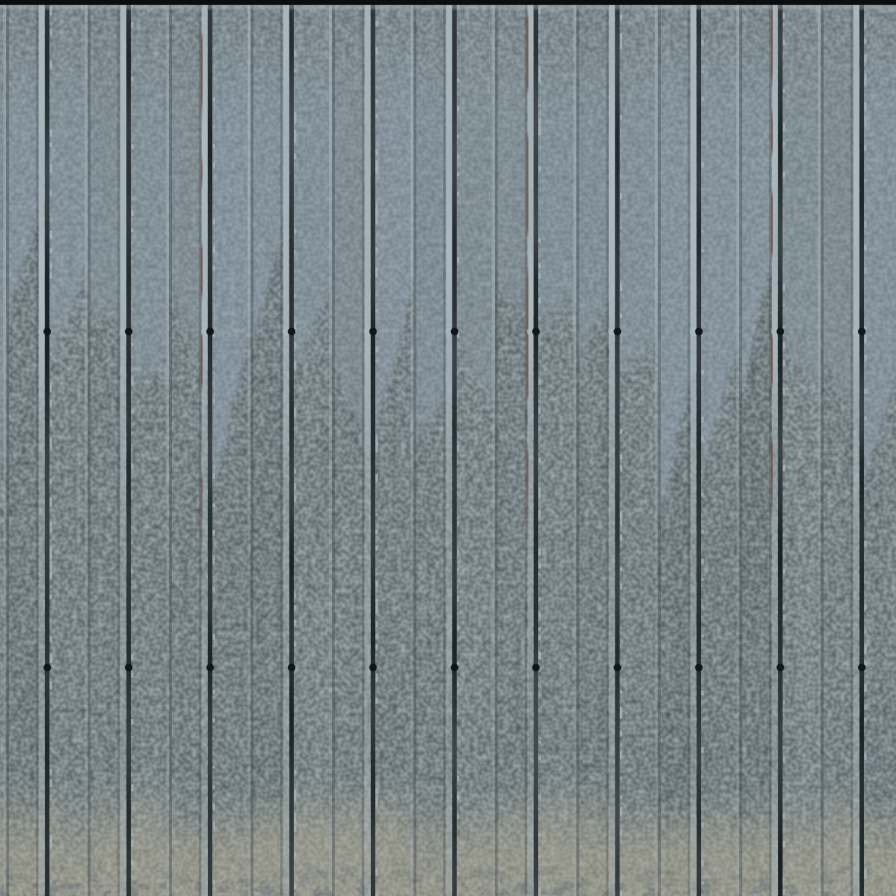
Write a Shadertoy shader that draws this texture.

```glsl
// Weathered galvanised sheet wall: upright panels with dark seams, ribs, screws and dusty foot.

const float PANELS = 11.0;          // panels across the canvas
const float SEAM_OFFSET = 0.58;     // first seam, in panels
const float SEAM_HALF = 0.027;      // half widths, in panels
const float LIP_HALF = 0.034;
const float RIB_HALF = 0.018;
const float RUST_HALF = 0.013;
const float TOP_GAP = 0.0055;       // dark strip at the top, in canvas heights
const float SCREW_HIGH = 0.630;
const float SCREW_LOW = 0.255;
const float SCREW_RADIUS = 0.0042;
const float SPANGLE_SCALE = 210.0;
const float SPANGLE_DEPTH = 0.17;

const vec3 ZINC = vec3(0.495, 0.545, 0.560);
const vec3 ZINC_DARK = vec3(0.435, 0.480, 0.490);
const vec3 SKY_SHEEN = vec3(0.530, 0.590, 0.625);
const vec3 LIP_LIGHT = vec3(0.660, 0.720, 0.740);
const vec3 DUST = vec3(0.620, 0.615, 0.560);
const vec3 RUST = vec3(0.450, 0.330, 0.300);
const vec3 SEAM_GREY = vec3(0.240, 0.270, 0.290);
const vec3 SEAM_BLACK = vec3(0.060, 0.090, 0.100);

float hash(vec2 p) {
    vec3 q = fract(vec3(p.xyx) * 0.1031);
    q += dot(q, q.yzx + 33.33);
    return fract((q.x + q.y) * q.z);
}

float cornerSlope(vec2 cell, vec2 offset) {
    float angle = 6.2832 * hash(cell);
    return dot(vec2(cos(angle), sin(angle)), offset);
}

// Gradient noise, roughly -0.7 to 0.7
float noise(vec2 p) {
    vec2 i = floor(p), f = fract(p), e = vec2(1.0, 0.0);
    vec2 w = f * f * f * (f * (f * 6.0 - 15.0) + 10.0);
    float low = mix(cornerSlope(i, f), cornerSlope(i + e.xy, f - e.xy), w.x);
    float high = mix(cornerSlope(i + e.yx, f - e.yx), cornerSlope(i + e.xx, f - e.xx), w.x);
    return mix(low, high, w.y);
}

float fbm(vec2 p) {
    float sum = 0.0, gain = 1.0;
    for (int i = 0; i < 4; i++) {
        sum += gain * noise(p);
        p = p * 2.03 + 17.3;
        gain *= 0.5;
    }
    return sum;
}

// Smooth-edged upright line
float line(float d, float halfWidth, float aa) {
    return smoothstep(halfWidth + aa, halfWidth - aa, abs(d));
}

void mainImage(out vec4 fragColor, in vec2 fragCoord) {
    vec2 uv = fragCoord / iResolution.xy;
    float aa = 0.6 * PANELS / iResolution.x;
    float u = uv.x * PANELS - SEAM_OFFSET;
    float seamId = floor(u + 0.5);
    float seamX = u - seamId;
    float ribX = fract(u) - 0.5;
    float flat_id = floor(u * 2.0);
    float tone = hash(vec2(flat_id + 40.0, 3.0));
    float upper = smoothstep(0.30, 0.75, uv.y);

    // Sheet metal: broad stains, upright streaks and a darker face beside each seam
    float stain = fbm(uv * vec2(7.0, 4.0) + 5.0);
    float streak = noise(uv * vec2(90.0, 3.0));
    float shade = 0.28 + 0.35 * stain + 0.3 * streak + 0.3 * (tone - 0.5);
    shade += 0.2 * smoothstep(-0.05, 0.05, ribX);
    vec3 color = mix(ZINC, ZINC_DARK, clamp(shade, 0.0, 1.0));

    // Sky reflection with a slanted lower edge on every flat
    float slant = (fract(u * 2.0) - 0.5) * mix(-0.12, 0.20, tone);
    float sheenEdge = 0.59 + 0.22 * (hash(vec2(flat_id + 9.0, 8.0)) - 0.4) + slant + 0.03 * stain;
    float sheen = smoothstep(-0.012, 0.03, uv.y - sheenEdge);
    sheen *= 1.0 - 0.6 * smoothstep(0.86, 1.0, uv.y);
    color = mix(color, SKY_SHEEN, sheen * (0.45 + 0.45 * tone));

    // Dust rising from the foot, with blotches along the ground
    float dust = smoothstep(0.15, 0.03, uv.y + 0.04 * stain);
    color = mix(color, DUST, 0.82 * dust);
    float blotch = smoothstep(0.0, 0.3, fbm(uv * vec2(45.0, 60.0))) * smoothstep(0.05, 0.0, uv.y);
    color = mix(color, ZINC_DARK, 0.6 * blotch);

    // Zinc spangle, calmer under the reflection
    float spangle = noise(uv * SPANGLE_SCALE) + 0.5 * noise(uv * SPANGLE_SCALE * 0.45 + 31.0);
    color += SPANGLE_DEPTH * spangle * mix(1.0, 0.5, max(sheen, dust));

    // Shallow rib in the middle of each panel
    float ribFade = 0.55 + 0.3 * noise(vec2(floor(u) * 7.3, uv.y * 5.0));
    color = mix(color, LIP_LIGHT, line(ribX + 0.022, RIB_HALF, aa) * ribFade * mix(0.35, 0.9, upper));
    color = mix(color, SEAM_GREY, line(ribX - 0.014, RIB_HALF, aa) * 0.38);

    // Bright folded lip left of the seam, fading downward
    float wear = noise(vec2(seamId * 5.7 + 0.4, uv.y * 9.0));
    color = mix(color, SEAM_GREY, line(seamX + 0.125, 0.014, aa) * 0.3);
    color = mix(color, LIP_LIGHT, line(seamX + 0.068, LIP_HALF, aa) * (mix(0.4, 0.95, upper) + 0.3 * wear));

    // Broken rust streaks on some seams
    float rusty = step(0.55, hash(vec2(seamId + 21.0, 6.0)));
    float rustRun = smoothstep(-0.12, 0.08, noise(vec2(seamId * 3.1, uv.y * 14.0)));
    rustRun *= smoothstep(0.34, 0.5, uv.y);
    color = mix(color, RUST, line(seamX + 0.105, RUST_HALF, aa) * rusty * rustRun * 0.85);

    // Dark seam and chipped glints on its right edge
    float depth = clamp(0.42 + 0.9 * wear + 0.3 * (hash(vec2(seamId, 2.0)) - 0.5), 0.0, 1.0);
    color = mix(color, mix(SEAM_GREY, SEAM_BLACK, depth), line(seamX, SEAM_HALF, aa) * 0.93);
    float chips = smoothstep(0.15, 0.3, noise(vec2(seamId * 9.7 + 0.5, uv.y * 95.0)));
    color = mix(color, LIP_LIGHT, line(seamX - 0.045, 0.014, aa) * chips * 0.75);

    // Two rows of screws, each with a small glint beside it
    float row = uv.y > 0.45 ? SCREW_HIGH : SCREW_LOW;
    vec2 screw = vec2(seamX / PANELS, uv.y - row);
    float soft = 0.8 / iResolution.y;
    float glint = smoothstep(soft, -soft, length(screw + vec2(0.006, 0.0)) - SCREW_RADIUS);
    color = mix(color, LIP_LIGHT, glint * 0.8 * step(0.45, uv.y));
    color = mix(color, SEAM_BLACK, smoothstep(soft, -soft, length(screw) - SCREW_RADIUS));

    // Pale top edge below the dark gap
    float fromTop = 1.0 - uv.y;
    color = mix(color, LIP_LIGHT, 0.4 * smoothstep(0.013, 0.008, fromTop));
    color = mix(color, SEAM_BLACK * 0.6, smoothstep(TOP_GAP + soft, TOP_GAP - soft, fromTop));

    fragColor = vec4(clamp(color, 0.0, 1.0), 1.0);
}
```
